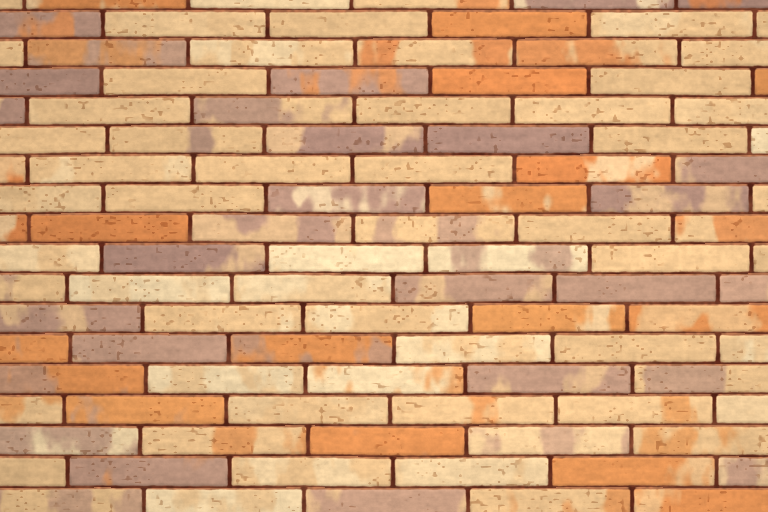
Reproduce this texture procedurally as a Shadertoy shader.

```glsl
// Layout, in units of the canvas height
const float FIRST_JOINT = 0.0195;   // top of the first full course
const float COURSE = 0.0557;        // course height at the top
const float COURSE_GROWTH = 0.000162;
const float PITCH = 0.3164;         // brick length plus joint
const float BOND_START = 0.0547;
const float BOND_SHIFT = 0.150;     // running bond offset of odd courses
const float LOWER_SHIFT = 0.076;    // extra offset of the lower courses
const float LOWER_COURSE = 10.0;
const vec2 JOINT = vec2(0.0078, 0.0068);
const float JOINT_JITTER = 0.045;   // in brick lengths
const float CORNER = 0.004;
const float EDGE_WEAR = 0.0026;
const float GRAIN = 0.13;

const vec3 SAND = vec3(0.92, 0.755, 0.55);
const vec3 CREAM = vec3(0.96, 0.85, 0.67);
const vec3 ORANGE = vec3(0.90, 0.61, 0.36);
const vec3 RUST = vec3(0.86, 0.49, 0.28);
const vec3 MAUVE = vec3(0.79, 0.62, 0.51);
const vec3 PLUM = vec3(0.63, 0.49, 0.45);
const vec3 MORTAR = vec3(0.66, 0.42, 0.29);
const vec3 SHADOW = vec3(0.33, 0.14, 0.09);

float hash(vec2 p) {
    return fract(sin(dot(p, vec2(127.1, 311.7))) * 43758.547);
}

float noise(vec2 p) {
    vec2 i = floor(p), f = fract(p);
    f = f * f * (3.0 - 2.0 * f);
    return mix(mix(hash(i), hash(i + vec2(1, 0)), f.x),
               mix(hash(i + vec2(0, 1)), hash(i + vec2(1, 1)), f.x), f.y);
}

float fbm(vec2 p) {
    float sum = 0.0, amp = 0.5;
    for (int i = 0; i < 4; i++) {
        sum += amp * noise(p);
        p = p * 2.03 + 17.3;
        amp *= 0.5;
    }
    return sum / 0.9375;
}

float roundedBox(vec2 p, vec2 halfSize, float r) {
    vec2 q = abs(p) - halfSize + r;
    return length(max(q, 0.0)) + min(max(q.x, q.y), 0.0) - r;
}

// Position of a vertical joint, in brick lengths
float jointAt(float n, float row) {
    return n + JOINT_JITTER * (hash(vec2(n, row)) - 0.5);
}

// Fired clay: sand and cream are common, orange and mauve rarer
vec3 clayTone(float pick, float strength) {
    vec3 c = mix(SAND, CREAM, smoothstep(0.32, 0.58, pick));
    c = mix(c, mix(ORANGE, RUST, strength * 0.75), step(0.66, pick));
    return mix(c, mix(MAUVE, PLUM, strength * 0.7), step(0.83, pick));
}

void mainImage(out vec4 fragColor, in vec2 fragCoord) {
    float aa = 1.0 / iResolution.y;
    vec2 p = fragCoord * aa;
    p.y = 1.0 - p.y;

    // Slightly wavy courses that grow taller downwards
    float y = p.y + 0.003 * (noise(p * vec2(5.0, 9.0)) - 0.5);
    float d = y - FIRST_JOINT;
    float k = 2.0 * d / (COURSE + sqrt(COURSE * COURSE + 4.0 * COURSE_GROWTH * d));
    float row = floor(k) + 1.0;
    float height = COURSE + 2.0 * COURSE_GROWTH * k;

    // Running bond with uneven brick lengths
    float lower = step(LOWER_COURSE, row);
    float shift = BOND_START + BOND_SHIFT * mod(row, 2.0) + LOWER_SHIFT * lower;
    float u = (p.x - shift) / PITCH;
    float col = floor(u + 0.5);
    col -= step(u, jointAt(col, row));
    float left = jointAt(col, row), right = jointAt(col + 1.0, row);
    vec2 id = vec2(col, row);
    vec2 seed = 40.0 * vec2(hash(id + 3.1), hash(id + 7.7));

    // Brick outline with a small tilt and worn edges
    vec2 size = vec2((right - left) * PITCH, height);
    vec2 q = vec2((u - 0.5 * (left + right)) * PITCH, (fract(k) - 0.5) * height);
    q.y += q.x * 0.012 * (hash(id + 5.3) - 0.5);
    float wear = EDGE_WEAR * (fbm(p * 70.0 + seed) - 0.5);
    float dist = roundedBox(q, 0.5 * (size - JOINT), CORNER) + wear;

    // Two tones per brick, blended along its length
    float strength = hash(id + 2.9) * mix(1.0, 0.45, lower);
    vec3 tone = clayTone(hash(id + 11.7), strength);
    vec3 stain = clayTone(hash(id + 23.1), strength);
    float blotch = fbm(q * vec2(13.0, 7.0) + seed);
    vec3 brick = mix(tone, stain, 0.8 * smoothstep(0.5, 0.62, blotch));
    brick *= 0.97 + 0.06 * hash(id + 31.3);

    // Grain, dragged streaks and pits
    float grain = fbm(p * 120.0 + seed) - 0.5;
    float streak = fbm(p * vec2(22.0, 85.0) + seed) - 0.5;
    float pits = smoothstep(0.73, 0.9, noise(p * vec2(120.0, 170.0) + seed))
               * smoothstep(0.4, 0.65, noise(p * 24.0 + seed));
    brick *= 1.0 + GRAIN * (grain + streak);
    brick = mix(brick, brick * vec3(0.78, 0.68, 0.6), 0.7 * pits);

    // Lit upper edge, shaded lower edge
    float rim = smoothstep(-0.007, 0.0, dist);
    float side = q.y / size.y;
    brick *= 1.0 + rim * mix(0.05, -0.16, smoothstep(-0.3, 0.4, side));

    // Brightness falls off towards the left and the corners
    float glow = length((p - vec2(0.95, 0.5)) * vec2(0.75, 0.8));
    brick *= 1.04 - 0.12 * smoothstep(0.2, 0.85, glow);

    // Recessed mortar, dark under each brick and in the upright joints
    float upright = smoothstep(-0.006, 0.0, abs(q.x) - 0.5 * (size.x - JOINT.x));
    float shade = max(smoothstep(-0.1, 0.2, side) * 0.8, upright * 0.9);
    shade *= 0.65 + 0.6 * noise(p * 30.0);
    vec3 joint = mix(MORTAR, SHADOW, clamp(shade, 0.0, 1.0));
    joint *= 0.9 + 0.3 * noise(p * 140.0);

    float cover = smoothstep(-aa, aa, dist);
    fragColor = vec4(clamp(mix(brick, joint, cover), 0.0, 1.0), 1.0);
}
```
